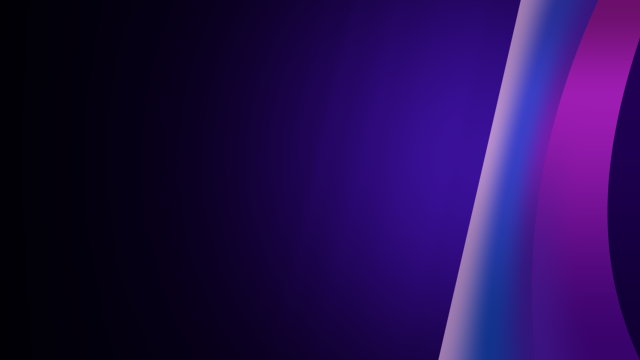
Write a Shadertoy shader that draws this background.

```glsl
// Dark violet backdrop with a soft glow, cut by a slanted pale-edged blue strip,
// a curved magenta band and a dark curved panel at the right.
// Each layer is a boundary x = f(y), blended from left to right over the last.

const float ASPECT = 16.0 / 9.0;

// Boundaries, in units of canvas height
const float SLANT_BASE = 1.2176;
const float SLANT_SLOPE = 0.229;
const vec2 BAND_VERTEX = vec2(1.477, 0.19);
const float BAND_BEND = 0.282;
const vec2 PANEL_VERTEX = vec2(1.6875, 0.41);
const float PANEL_BEND = 0.467;
const float PANEL_SKEW = 0.174;

// Backdrop
const vec2 GLOW_CENTER = vec2(1.33, 0.56);
const vec2 GLOW_SIZE = vec2(0.59, 0.63);
const vec3 NIGHT = vec3(0.008, 0.0, 0.045);
const vec3 GLOW = vec3(0.22, 0.065, 0.56);
const float STREAK_SCALE = 26.0;
const float STREAK_AMOUNT = 0.06;

// Strip
const vec3 LILAC = vec3(0.72, 0.56, 0.80);
const vec3 BLUE_LOW = vec3(0.07, 0.20, 0.55);
const vec3 BLUE_MID = vec3(0.23, 0.25, 0.78);
const vec3 BLUE_TOP = vec3(0.15, 0.18, 0.58);
const vec3 PURPLE = vec3(0.20, 0.08, 0.48);
const vec3 PURPLE_HOT = vec3(0.45, 0.11, 0.66);

// Band and panel
const vec3 BAND_LOW = vec3(0.22, 0.01, 0.42);
const vec3 BAND_HOT = vec3(0.62, 0.11, 0.70);
const vec3 BAND_TOP = vec3(0.42, 0.06, 0.42);
const vec3 BAND_RIM = vec3(0.24, 0.12, 0.56);
const vec3 PANEL_LOW = vec3(0.06, 0.0, 0.20);
const vec3 PANEL_HIGH = vec3(0.12, 0.0, 0.32);

float hash(float n) {
    return fract(sin(n * 127.1) * 43758.5453);
}

float noise(float x) {
    float cell = floor(x);
    return mix(hash(cell), hash(cell + 1.0), smoothstep(0.0, 1.0, x - cell));
}

// Coverage to the right of a boundary, smoothed over about a pixel
float rightOf(float x, float boundary) {
    float soft = 0.8 / iResolution.y;
    return smoothstep(-soft, soft, x - boundary);
}

vec3 backdrop(vec2 p) {
    vec2 d = (p - GLOW_CENTER) / GLOW_SIZE;
    float glow = exp(-dot(d, d));
    float streak = noise((p.x - SLANT_SLOPE * p.y) * STREAK_SCALE) - 0.5;
    glow *= 1.0 + STREAK_AMOUNT * streak;
    float shade = smoothstep(-0.3, 0.4, p.x);
    return NIGHT * shade + GLOW * glow * vec3(1.0, glow, 1.0);
}

// t runs from 0 at the slanted edge to 1 at the band
vec3 stripColor(float t, float y) {
    vec3 blue = mix(BLUE_LOW, BLUE_MID, smoothstep(0.05, 0.65, y));
    blue = mix(blue, BLUE_TOP, smoothstep(0.7, 1.0, y));
    float heat = exp(-pow((y - 0.62) / 0.22, 2.0));
    vec3 purple = mix(PURPLE, PURPLE_HOT, heat);
    vec3 color = mix(blue, purple, smoothstep(0.5, 1.0, t));
    float pale = 1.0 - smoothstep(0.0, 0.52, t);
    return mix(color, LILAC * mix(0.86, 1.0, heat), pale);
}

// t runs from 0 at the band's left edge to 1 at the panel
vec3 bandColor(float t, float y) {
    vec3 color = mix(BAND_LOW, BAND_HOT, smoothstep(0.0, 0.76, y));
    color = mix(color, BAND_TOP, smoothstep(0.72, 1.0, y));
    float rim = (1.0 - smoothstep(0.0, 0.6, t)) * (1.0 - smoothstep(0.1, 0.75, y));
    return mix(color, BAND_RIM, 0.6 * rim);
}

void mainImage(out vec4 fragColor, in vec2 fragCoord) {
    vec2 p = fragCoord / iResolution.xy * vec2(ASPECT, 1.0);

    // Boundary positions on this row
    float slant = SLANT_BASE + SLANT_SLOPE * p.y;
    float bandY = p.y - BAND_VERTEX.y;
    float band = BAND_VERTEX.x + BAND_BEND * bandY * bandY;
    float panelY = p.y - PANEL_VERTEX.y;
    float panel = PANEL_VERTEX.x + (PANEL_BEND - PANEL_SKEW * panelY) * panelY * panelY;

    // Layers from left to right
    vec3 color = backdrop(p);
    color = mix(color, stripColor((p.x - slant) / (band - slant), p.y), rightOf(p.x, slant));
    color = mix(color, bandColor((p.x - band) / (panel - band), p.y), rightOf(p.x, band));
    vec3 panelColor = mix(PANEL_LOW, PANEL_HIGH, smoothstep(0.0, 0.7, p.y));
    color = mix(color, panelColor, rightOf(p.x, panel));

    fragColor = vec4(color, 1.0);
}
```
